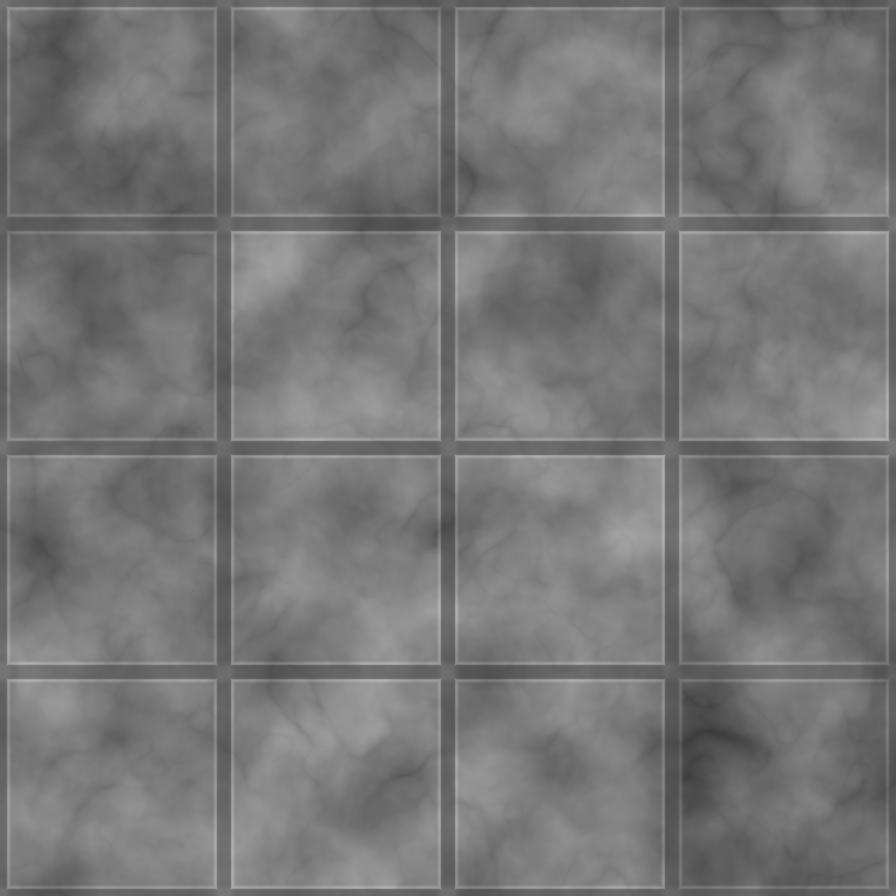
Reproduce this texture procedurally as a WebGL 2 fragment shader.

```glsl
#version 300 es
precision highp float;
// Four by four cloudy grey stone tiles with pale rims and darker grout.
uniform vec2 u_resolution;
out vec4 fragColor;

const float TILES = 4.0;            // repeats across and down
const float GROUT_HALF = 0.032;     // lengths below are fractions of a tile
const float RIM_INSET = 0.038;
const float RIM_WIDTH = 0.0075;
const float STONE_TONE = 0.477;
const float GROUT_TONE = 0.395;
const float RIM_GAIN = 0.105;
const float CROSSING_GAIN = 0.05;
const float TILE_VARIATION = 0.10;  // full range between tiles
const float CLOUD_SCALE = 2.1;      // noise cells per tile
const float CLOUD_CONTRAST = 0.34;
const float GROUT_CLOUD = 0.6;      // share of the clouds seen in the grout
const float VEIN_SCALE = 3.0;
const float VEIN_SHARPNESS = 8.0;
const float VEIN_DEPTH = 0.06;
const float WARP = 0.12;
const int OCTAVES = 5;

float hash(vec2 p) {
    uvec2 q = uvec2(ivec2(p) + 4096) * uvec2(1597u, 3812u);
    uint n = (q.x ^ q.y) * 747796405u + q.x * 31u;
    n = ((n >> 15) ^ n) * 277803737u;
    n = ((n >> 13) ^ n) * 2246822u;
    n ^= n >> 16;
    return float(n & 65535u) / 65535.0;
}

float cornerSlope(vec2 cell, vec2 offset) {
    float angle = 6.28319 * hash(cell);
    return dot(vec2(cos(angle), sin(angle)), offset);
}

float gradientNoise(vec2 p) {
    vec2 i = floor(p), f = fract(p), e = vec2(1.0, 0.0);
    vec2 s = f * f * f * (f * (f * 6.0 - 15.0) + 10.0);
    float low = mix(cornerSlope(i, f), cornerSlope(i + e, f - e), s.x);
    float high = mix(cornerSlope(i + e.yx, f - e.yx), cornerSlope(i + 1.0, f - 1.0), s.x);
    return mix(low, high, s.y);
}

float fbm(vec2 p) {
    const mat2 TURN = mat2(1.6, 1.2, -1.2, 1.6);
    float sum = 0.0, amplitude = 0.5;
    for (int k = 0; k < OCTAVES; k++) {
        sum += amplitude * gradientNoise(p);
        p = TURN * p + 17.3;
        amplitude *= 0.5;
    }
    return sum;
}

// Soft dark creases along the zero lines of the noise, faded in patches.
float veins(vec2 p) {
    float level = gradientNoise(p) + 0.2 * gradientNoise(p * 2.3 + 8.0);
    float crease = exp(-VEIN_SHARPNESS * abs(level));
    return crease * smoothstep(-0.3, 0.4, gradientNoise(p * 0.5 + 31.0));
}

void main() {
    vec2 p = gl_FragCoord.xy / u_resolution * TILES;
    float pixel = TILES / min(u_resolution.x, u_resolution.y);

    // Distances to the nearest tile borders
    vec2 border = 0.5 - abs(fract(p) - 0.5);
    float edge = min(border.x, border.y);
    float inner = max(border.x, border.y);

    // Stone clouds run on across the tiles
    vec2 q = p + WARP * vec2(fbm(p * 2.0 + 5.0), fbm(p * 2.0 + 47.0));
    float clouds = CLOUD_CONTRAST * fbm(q * CLOUD_SCALE + 11.0);
    clouds += 0.4 * CLOUD_CONTRAST * 0.5 * gradientNoise(q * 0.8 + 83.0);
    clouds -= VEIN_DEPTH * veins(q * VEIN_SCALE + 23.0);
    clouds -= 0.5 * VEIN_DEPTH * veins(q * VEIN_SCALE * 1.9 + 61.0);

    // Each tile has its own tone
    float tileTone = TILE_VARIATION * (hash(floor(p) + 71.0) - 0.5);
    float stone = STONE_TONE + tileTone + clouds;

    // Grout, lighter where the lines cross
    float crossing = 1.0 - smoothstep(GROUT_HALF * 0.6, GROUT_HALF * 1.8, inner);
    float grout = GROUT_TONE + GROUT_CLOUD * clouds + CROSSING_GAIN * crossing;

    float tileMask = smoothstep(GROUT_HALF - pixel * 0.7, GROUT_HALF + pixel * 0.7, edge);
    float rimOffset = (edge - RIM_INSET) / max(RIM_WIDTH, pixel * 0.7);
    float tone = mix(grout, stone, tileMask) + RIM_GAIN * exp(-rimOffset * rimOffset);

    fragColor = vec4(vec3(clamp(tone, 0.0, 1.0)), 1.0);
}
```
